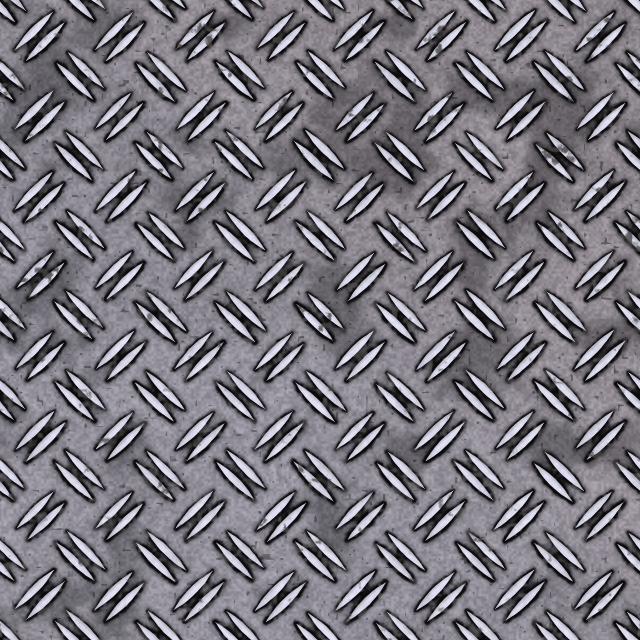
A WebGL 1 fragment shader for this texture:

```glsl
precision highp float;
// Worn steel tread plate: paired lens-shaped bars in alternating diagonals.

uniform vec2 u_resolution;

const float REPEATS = 8.0;
const float BAR_HALF_LENGTH = 0.335;
const float BAR_HALF_WIDTH = 0.046;
const float BAR_OFFSET = 0.098;

const vec3 STEEL = vec3(0.565, 0.553, 0.595);
const vec3 STEEL_WARM = vec3(0.56, 0.52, 0.54);
const vec3 GRIME = vec3(0.045, 0.04, 0.045);
const vec3 GRIME_PALE = vec3(0.26, 0.25, 0.25);
const vec3 POLISHED = vec3(0.87, 0.87, 0.94);
const vec3 POLISHED_SHADE = vec3(0.62, 0.61, 0.66);

float hash(vec2 p) {
  vec3 q = fract(vec3(p.xyx) * 0.1031);
  q += dot(q, q.yzx + 33.33);
  return fract((q.x + q.y) * q.z);
}

// Value noise that wraps over the canvas, with 'cells' cells per side.
float noise(vec2 uv, float cells) {
  vec2 p = uv * cells;
  vec2 i = floor(p);
  vec2 f = p - i;
  f = f * f * (3.0 - 2.0 * f);
  vec2 a = mod(i, cells);
  vec2 b = mod(i + 1.0, cells);
  return mix(mix(hash(a), hash(vec2(b.x, a.y)), f.x),
             mix(hash(vec2(a.x, b.y)), hash(b), f.x), f.y);
}

float fbm(vec2 uv, float cells) {
  float sum = 0.0;
  float gain = 0.5;
  for (int i = 0; i < 4; i++) {
    sum += gain * noise(uv, cells);
    cells *= 2.0;
    gain *= 0.5;
  }
  return sum / 0.9375;
}

// Signed distance to a pointed lens standing along y.
float lens(vec2 p, float halfLength, float halfWidth) {
  p = abs(p);
  float c = (halfLength * halfLength - halfWidth * halfWidth) / (2.0 * halfWidth);
  if ((p.y - halfLength) * c > p.x * halfLength) {
    return length(p - vec2(0.0, halfLength));
  }
  return length(p + vec2(c, 0.0)) - (c + halfWidth);
}

float smoothMin(float a, float b, float k) {
  float h = max(k - abs(a - b), 0.0) / k;
  return min(a, b) - 0.25 * h * h * k;
}

vec3 steelPlate(vec2 uv) {
  float broad = fbm(uv, 5.0);
  vec3 color = mix(STEEL, STEEL_WARM, smoothstep(0.7, 1.5, uv.x + uv.y) * 0.5);
  color *= 0.9 + 0.2 * broad;
  color += 0.13 * (noise(uv, 256.0) - 0.5) + 0.07 * (noise(uv, 110.0) - 0.5);
  // Scattered pits and a few dark smears.
  color *= 1.0 - 0.35 * smoothstep(0.86, 0.97, noise(uv, 150.0));
  float smear = smoothstep(0.57, 0.78, fbm(uv + 0.37, 9.0));
  return color * (1.0 - 0.3 * smear);
}

// Lays one pair of bars per unit cell over the plate; slant is 1 or -1.
vec3 addPairs(vec3 color, vec2 grid, vec2 uv, float slant, float px) {
  vec2 id = mod(floor(grid), REPEATS) + 17.0 * (slant + 2.0);
  vec2 jitter = vec2(hash(id + 3.1), hash(id + 8.7)) - 0.5;
  vec2 p = fract(grid) - 0.5 + 0.03 * jitter;
  p.x *= slant;
  vec2 q = vec2(p.x - p.y, p.x + p.y) * 0.7071;

  // Ragged grime fills the gap and outlines both bars.
  float size = 1.0 + 0.1 * (hash(id + 5.3) - 0.5);
  float reach = BAR_HALF_LENGTH * size;
  float width = BAR_HALF_WIDTH * size;
  float side = q.x < 0.0 ? -1.0 : 1.0;
  float upper = lens(q + vec2(BAR_OFFSET, 0.0), reach, width);
  float lower = lens(q - vec2(BAR_OFFSET, 0.0), reach, width);
  float bar = min(upper, lower);
  float ragged = 0.036 * (fbm(uv, 90.0) - 0.5);
  float groove = smoothMin(upper, lower, 0.11) - 0.05 * q.x + ragged;
  color *= 1.0 - 0.25 * smoothstep(0.09, 0.025, groove);
  float crumbs = smoothstep(0.52, 0.85, noise(uv, 128.0));
  vec3 grime = mix(GRIME, GRIME_PALE, 0.85 * crumbs);
  color = mix(color, grime, smoothstep(0.038 + px, 0.024 - px, groove));

  // Polished crown, shaded towards its tips and its upper flank.
  float flank = (q.x - side * BAR_OFFSET) / width;
  float shade = smoothstep(0.1, -0.9, flank) * 0.55;
  shade += 0.45 * smoothstep(0.4, 1.0, abs(q.y) / reach);
  shade += 0.6 * (fbm(uv, 48.0) - 0.45);
  vec3 crown = mix(POLISHED, POLISHED_SHADE, clamp(shade, 0.0, 1.0));
  crown += 0.06 * (noise(uv, 200.0) - 0.5);
  // Scuffs vary by pair and grow heavier towards the top.
  float scuff = hash(id + 12.9) * (0.35 + 0.65 * uv.y);
  float stain = smoothstep(0.75 - 0.25 * scuff, 0.95 - 0.25 * scuff, fbm(uv, 64.0));
  crown = mix(crown, GRIME_PALE, 0.8 * stain);
  return mix(color, crown, smoothstep(0.6 * px, -0.6 * px, bar + 0.25 * ragged));
}

void main() {
  vec2 uv = gl_FragCoord.xy / u_resolution;
  vec2 grid = uv * REPEATS - vec2(0.0, 0.05);
  float px = REPEATS / min(u_resolution.x, u_resolution.y);
  vec3 color = steelPlate(uv);
  color = addPairs(color, grid, uv, 1.0, px);
  color = addPairs(color, grid + 0.5, uv, -1.0, px);
  gl_FragColor = vec4(clamp(color, 0.0, 1.0), 1.0);
}
```
